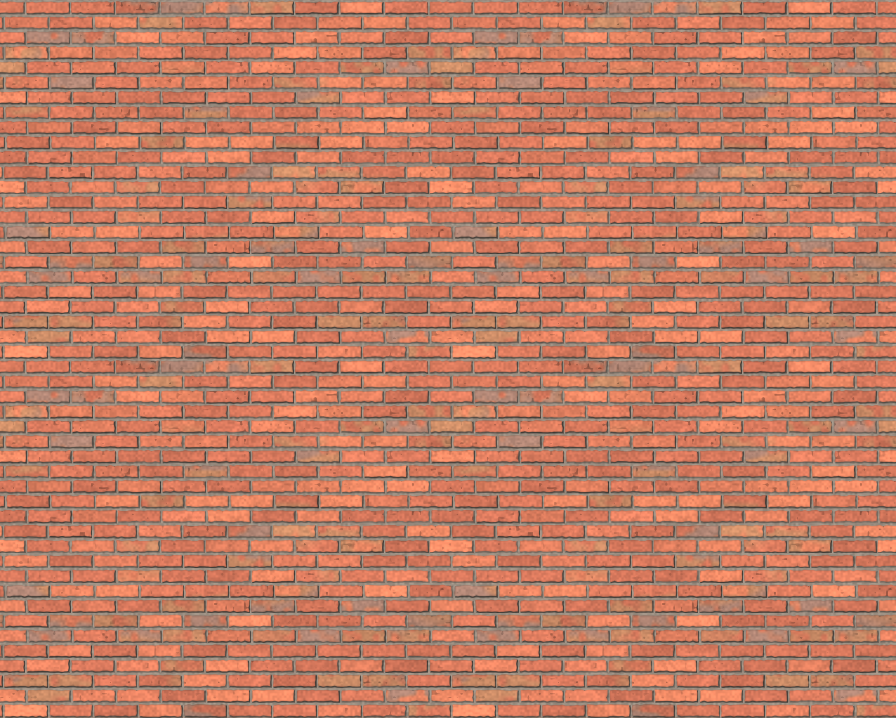
Reproduce this texture procedurally as a Shadertoy shader.

```glsl
// Weathered red brick wall in running bond with recessed grey mortar, tiling seamlessly.
#define REPEATS 2.0                  // wall panels across and down
#define BRICKS vec2(10.0, 24.0)      // bricks and courses in one panel
#define BRICK_ASPECT 3.0             // brick pitch over course height
#define JOINT vec2(0.075, 0.115)     // half joint width, in course heights
#define BOND_SHIFT 0.09              // position of the first joint
#define ROUGHNESS 0.07               // raggedness of brick edges
#define GRAIN 0.17                   // strength of the fine speckle
#define RED vec3(0.85, 0.475, 0.365)
#define ORANGE vec3(0.97, 0.56, 0.41)
#define TAN vec3(0.77, 0.55, 0.40)
#define ASH vec3(0.66, 0.51, 0.46)
#define MORTAR vec3(0.61, 0.56, 0.51)

float hash(vec2 p) {
    vec3 q = fract(p.xyx * 0.1031);
    q += dot(q, q.yzx + 33.33);
    return fract((q.x + q.y) * q.z);
}

// Value noise that wraps after a whole number of cells
float noise(vec2 p, vec2 period) {
    vec2 i = floor(p), f = fract(p);
    f = f * f * (3.0 - 2.0 * f);
    vec2 a = mod(i, period), b = mod(i + 1.0, period);
    return mix(mix(hash(a), hash(vec2(b.x, a.y)), f.x),
               mix(hash(vec2(a.x, b.y)), hash(b), f.x), f.y);
}

float panelNoise(vec2 panel, vec2 cells) {
    return noise(panel * cells, cells);
}

float boxDistance(vec2 p, vec2 halfSize) {
    vec2 d = abs(p) - halfSize;
    return length(max(d, 0.0)) + min(max(d.x, d.y), 0.0);
}

// Fired clay tone of one brick, with tan and ash ones gathered in patches
vec3 brickColour(vec2 id, float patches, float mottle) {
    float kind = hash(id + 17.0) + 0.4 * (patches - 0.5);
    float tone = hash(id + 71.0);
    vec3 colour = mix(RED, ORANGE, smoothstep(0.3, 1.0, tone));
    float stain = smoothstep(0.1, 0.6, mottle);
    colour = mix(colour, TAN, 0.85 * stain * smoothstep(0.77, 0.83, kind));
    colour = mix(colour, ASH, 0.85 * stain * smoothstep(0.93, 0.97, kind));
    return colour * (0.95 + 0.10 * hash(id + 43.0));
}

void mainImage(out vec4 fragColor, in vec2 fragCoord) {
    vec2 panel = fragCoord / iResolution.xy * REPEATS;
    float pixel = REPEATS * BRICKS.y / iResolution.y;

    // Running bond with a slight drift of each course
    vec2 wall = panel * BRICKS;
    float course = mod(floor(wall.y), BRICKS.y);
    float drift = 0.06 * (hash(vec2(course, 5.0)) - 0.5);
    wall.x -= BOND_SHIFT + 0.5 * mod(course, 2.0) + drift;
    vec2 id = mod(floor(wall), BRICKS);
    vec2 local = (fract(wall) - 0.5) * vec2(BRICK_ASPECT, 1.0);

    // Wear at several scales
    float patches = panelNoise(panel, vec2(5.0, 8.0));
    float mottle = panelNoise(panel, vec2(50.0, 40.0));
    float grain = panelNoise(panel, vec2(190.0, 152.0));
    float chips = panelNoise(panel + 0.37, vec2(120.0, 96.0));

    // Brick face, a little different in size each time
    vec2 halfSize = vec2(0.5 * BRICK_ASPECT, 0.5) - JOINT;
    halfSize -= 0.035 * vec2(hash(id + 3.0), hash(id + 9.0));
    float ragged = ROUGHNESS * (chips - 0.5);
    float face = boxDistance(local, halfSize - 0.04) - 0.04 + ragged;
    float brickMask = 1.0 - smoothstep(-0.7 * pixel, 0.7 * pixel, face);

    // Mortar with a shadow below and to the right of the brick
    vec3 mortar = MORTAR * (0.90 + 0.20 * grain);
    float shadowEdge = boxDistance(local - vec2(0.07, -0.065), halfSize) + ragged;
    float shadow = 1.0 - smoothstep(-0.04, 0.04 + pixel, shadowEdge);
    mortar *= 1.0 - shadow * mix(0.25, 0.60, hash(id + 29.0));

    // Clay with speckle, pits and a darkened rim
    vec3 clay = brickColour(id, patches, mottle);
    clay *= 1.0 + GRAIN * (grain - 0.5) + 0.10 * (mottle - 0.5);
    clay *= 1.0 - 0.28 * smoothstep(0.80, 0.95, chips) * hash(id + 57.0);
    clay *= 1.0 - 0.09 * smoothstep(-0.12, 0.0, face);

    fragColor = vec4(mix(mortar, clay, brickMask), 1.0);
}
```
